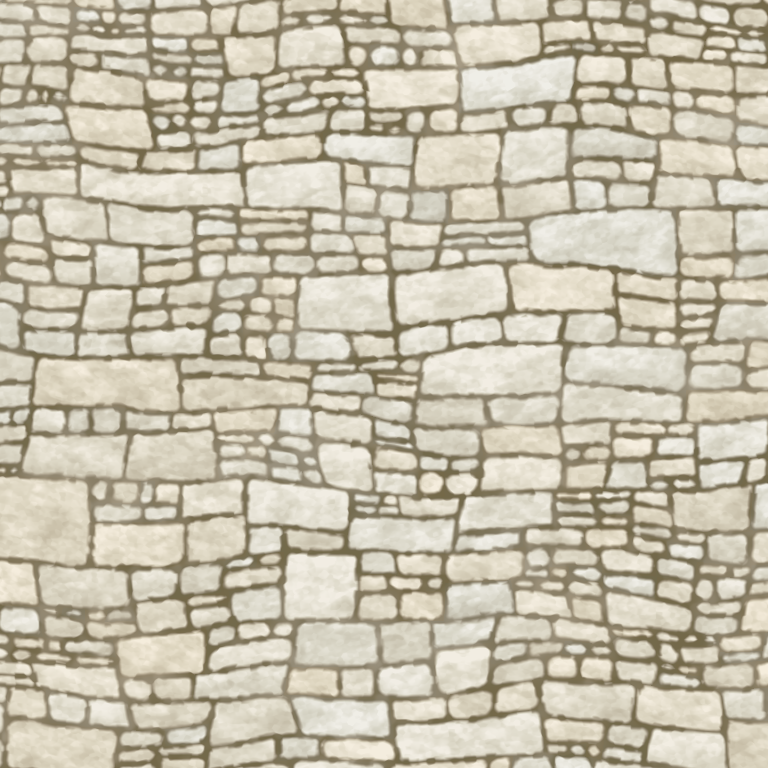
Write a Shadertoy shader that draws this texture.

```glsl
// Dry stone wall of pale limestone blocks laid in wavy, irregular courses.
#define COURSES 11.0        // main courses over the canvas height
#define BLOCK_WIDTH 0.22    // mean width of a block before it is split
#define JOINT 0.0064        // softness and half width of the joints
#define CORNER 0.011        // corner rounding
#define WOBBLE 0.0030       // bend of the stone outlines
#define RAGGED 0.0040       // fine roughness of the edges
#define STONE_TONE 4.15     // mean stone brightness on the palette, 0 to 5
#define JOINT_TONE 0.55     // mean joint brightness on the palette
#define MOTTLE 2.1          // contrast of the stone surface

const vec3 PALETTE[6] = vec3[6](
    vec3(0.45, 0.41, 0.29), vec3(0.55, 0.51, 0.42), vec3(0.66, 0.62, 0.54),
    vec3(0.77, 0.74, 0.66), vec3(0.86, 0.84, 0.77), vec3(0.95, 0.93, 0.885));

float hash(vec2 p) {
    vec3 q = fract(vec3(p.xyx) * 0.1031);
    q += dot(q, q.yzx + 33.33);
    return fract((q.x + q.y) * q.z);
}

// Soft cellular noise: random cell values blended by distance, -0.5 to 0.5.
float cells(vec2 p) {
    vec2 base = floor(p);
    float sum = 0.0, total = 0.0;
    for (int y = -1; y <= 1; y++)
    for (int x = -1; x <= 1; x++) {
        vec2 cell = base + vec2(x, y);
        vec2 seed = cell + vec2(hash(cell), hash(cell + 57.0));
        float weight = exp(-7.0 * dot(p - seed, p - seed));
        sum += weight * hash(cell + 113.0);
        total += weight;
    }
    return sum / total - 0.5;
}

float layeredSines(vec2 p) {
    float sum = 0.0, amp = 0.5;
    for (int i = 0; i < 4; i++) {
        p = mat2(0.8, 0.6, -0.6, 0.8) * p * 1.7 + 1.3;
        sum += amp * sin(p.x + 1.5 * sin(p.y));
        amp *= 0.6;
    }
    return sum;
}

// Wavy bed line between two courses, in course units.
float bedLine(float i, float x) {
    float r = hash(vec2(i, 7.0));
    return i + 0.26 * (r - 0.5) + 0.13 * sin(6.0 * x + 40.0 * r)
             + 0.06 * sin(17.0 * x + 90.0 * r);
}

// Upright joint between blocks: plain position and lean, in block units.
vec2 uprightJoint(float j, float course) {
    float r = hash(vec2(j, course * 3.0 + 19.0));
    return vec2(j + 0.5 * (r - 0.5), 0.16 * (fract(r * 37.0) - 0.5));
}

// Splits blocks into stones. Returns edge distance, height in stone, id.
vec3 masonry(vec2 p) {
    float y = p.y * COURSES;
    float course = floor(y);
    if (y < bedLine(course, p.x)) course--;
    else if (y >= bedLine(course + 1.0, p.x)) course++;
    float bed = bedLine(course, p.x);
    float thick = bedLine(course + 1.0, p.x) - bed;
    float v = (y - bed) / thick;
    float scaleY = thick / COURSES;

    float x = p.x / BLOCK_WIDTH + hash(vec2(course, 3.0));
    float col = floor(x);
    vec2 here = uprightJoint(col, course), next = uprightJoint(col + 1.0, course);
    if (x < here.x + here.y * (v - 0.5)) col--;
    else if (x >= next.x + next.y * (v - 0.5)) col++;
    here = uprightJoint(col, course);
    next = uprightJoint(col + 1.0, course);

    // Box and gap hold left, bottom, right, top.
    vec4 box = vec4(here.x, 0.0, next.x, 1.0);
    vec4 gap = vec4((x - here.x - here.y * (v - 0.5)) * BLOCK_WIDTH, v * scaleY,
                    (next.x + next.y * (v - 0.5) - x) * BLOCK_WIDTH, (1.0 - v) * scaleY);
    float id = floor(800.0 * hash(vec2(col, course) + 31.0));
    for (int i = 0; i < 5; i++) {
        vec2 size = (box.zw - box.xy) * vec2(BLOCK_WIDTH, 1.0 / COURSES);
        float r = hash(vec2(id, 5.0)), s = hash(vec2(id, 11.0));
        float lean = hash(vec2(id, 17.0)) - 0.5;
        vec2 cut = mix(box.xy, box.zw, mix(0.33, 0.67, hash(vec2(id, 23.0))));
        vec2 mid = 0.5 * (box.xy + box.zw);
        if (size.x > size.y * mix(2.1, 4.3, r)) {
            float d = (x - cut.x - 0.16 * lean * (v - mid.y)) * BLOCK_WIDTH;
            if (d < 0.0) { box.z = cut.x; gap.z = -d; }
            else { box.x = cut.x; gap.x = d; }
            id = 2.0 * id + 1.0 + step(0.0, d);
        } else if (size.y > mix(0.034, 0.1, s * s)) {
            float d = (v - cut.y - 0.35 * lean * (x - mid.x)) * scaleY;
            if (d < 0.0) { box.w = cut.y; gap.w = -d; }
            else { box.y = cut.y; gap.y = d; }
            id = 2.0 * id + 1.0 + step(0.0, d);
        } else break;
    }
    float radius = CORNER * mix(0.6, 1.3, hash(vec2(id, 41.0)));
    float edge = radius - length(max(radius - min(gap.xy, gap.zw), 0.0));
    return vec3(edge, (v - box.y) / (box.w - box.y), id);
}

void mainImage(out vec4 fragColor, in vec2 fragCoord) {
    vec2 p = fragCoord / iResolution.y;
    vec2 bend = WOBBLE * vec2(layeredSines(p * 16.0), layeredSines(p * 16.0 + 7.0));
    vec3 stone = masonry(p + bend);
    float edge = stone.x + RAGGED * cells(p * 95.0);
    float shade = hash(vec2(stone.z, 53.0)) - 0.5;
    float tint = hash(vec2(stone.z, 61.0)) - 0.5;

    // Chipped faces: tilted mottling that differs from stone to stone.
    vec2 q = mat2(1.0, 0.7 * tint, -0.7 * tint, 1.0) * p + hash(vec2(stone.z, 71.0));
    float face = 0.42 * cells(q * vec2(26.0, 48.0)) + 0.40 * cells(q * vec2(62.0, 105.0))
               + 0.28 * cells(q * vec2(150.0, 190.0));
    float tone = STONE_TONE + MOTTLE * face + 0.6 * shade + 0.6 * (stone.y - 0.45);

    // Joints vary from deep and brown to shallow and pale.
    float jointTone = JOINT_TONE + 0.9 * layeredSines(p * 9.0 + 3.0) + cells(p * 60.0);
    tone = mix(max(jointTone, 0.0), tone, smoothstep(0.0003, JOINT, edge));

    tone = clamp(tone, 0.0, 4.999);
    int level = int(tone);
    vec3 color = mix(PALETTE[level], PALETTE[level + 1], fract(tone));
    color *= 1.0 + 0.05 * tint * vec3(0.5, -0.1, -1.0);
    fragColor = vec4(color, 1.0);
}
```
